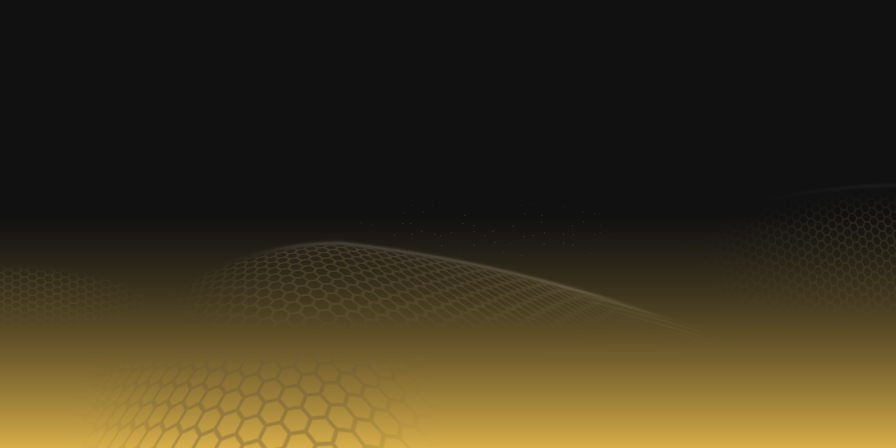
This background is drawn by a Shadertoy shader. Its source:

```glsl
// Black-to-gold gradient with faint hexagonal mesh waves, a ridge glow and drifting specks.

float hash(vec2 p) {
    return fract(sin(dot(p, vec2(127.1, 311.7))) * 43758.5453);
}

// Distance to the nearest edge of a flat-topped hexagon tiling
float hexEdge(vec2 p) {
    vec2 period = vec2(1.732, 1.0);
    vec2 a = mod(p, period) - 0.5 * period;
    vec2 b = mod(p + 0.5 * period, period) - 0.5 * period;
    vec2 q = abs(dot(a, a) < dot(b, b) ? a : b);
    return 0.5 - max(q.y, dot(q, vec2(0.866, 0.5)));
}

float hexLines(vec2 p) {
    float edge = hexEdge(p);
    float blur = 0.5 * length(fwidth(p));
    return (1.0 - smoothstep(0.03, 0.09 + blur, edge)) / (1.0 + blur);
}

// Mesh receding upwards to its crest, where the rows crowd together
float waveMesh(float x, float depth) {
    float d = max(depth, 0.0);
    float row = log(1.0 + 13.0 * d) / 0.12;
    float column = (x - 0.56) / (0.025 + 0.085 * d);
    return hexLines(vec2(column, row)) * smoothstep(0.0, 0.012, depth);
}

float window(float lo, float hi, float soft, float v) {
    return smoothstep(lo, lo + soft, v) * (1.0 - smoothstep(hi - soft, hi, v));
}

void mainImage(out vec4 fragColor, in vec2 fragCoord) {
    vec2 p = fragCoord / iResolution.y;
    p.x *= 2.0 * iResolution.y / iResolution.x;
    vec3 black = vec3(0.067);
    vec3 gold = vec3(0.84, 0.68, 0.285);
    vec3 meshTint = vec3(0.40, 0.34, 0.22);

    // Gradient rising from the lower edge
    float t = clamp((0.52 - p.y) / 0.52, 0.0, 1.0);
    vec3 color = mix(black, gold, mix(t, t * t, 0.5));

    // Central wave: rounded on the left, long slope on the right
    float dx = p.x - 0.76;
    float crest = 0.458 - (dx < 0.0 ? 0.7 * dx * dx : 0.11 * dx + 0.17 * dx * dx);
    crest = max(crest, 0.25);
    float depth = crest - p.y;
    float upper = window(0.32, 1.52, 0.35, p.x) * smoothstep(0.25, 0.31, p.y);
    float lower = window(0.14, 1.0, 0.32, p.x) * (1.0 - smoothstep(0.17, 0.25, p.y));
    float mesh = waveMesh(p.x, depth);
    color = mix(color, meshTint, mesh * (0.42 * upper + 0.40 * lower));

    // Glow along the crest
    float line = exp(-pow(depth / 0.0045, 2.0));
    float haze = smoothstep(-0.004, 0.004, depth) * exp(-max(depth, 0.0) / 0.025);
    float along = window(0.48, 1.54, 0.30, p.x);
    color += vec3(0.11, 0.105, 0.095) * line * along;
    color += vec3(0.055, 0.05, 0.04) * haze * along;

    // Fine streaks where the slope folds away
    float streaks = 0.5 + 0.5 * sin(650.0 * depth + 45.0 * p.x);
    color += 0.025 * streaks * window(1.15, 1.65, 0.2, p.x) * window(-0.012, 0.03, 0.015, depth);

    // Tall wave at the right edge
    float rightDepth = 0.586 - 0.4 * (2.0 - p.x) * (2.0 - p.x) - p.y;
    vec2 rightCell = vec2((p.x + 0.15 * p.y) / 0.018, rightDepth / (0.019 + 0.012 * rightDepth));
    float rightMask = smoothstep(1.5, 1.95, p.x) * smoothstep(0.0, 0.09, rightDepth)
                    * smoothstep(0.24, 0.36, p.y);
    color = mix(color, meshTint * 0.85, 0.34 * rightMask * hexLines(rightCell));
    color += 0.04 * exp(-pow(rightDepth / 0.004, 2.0)) * smoothstep(1.65, 2.0, p.x);

    // Low wave at the left edge
    float leftDepth = 0.415 - 0.45 * p.x * p.x - p.y;
    vec2 leftCell = vec2(p.x / 0.021, leftDepth / 0.016);
    float leftMask = (1.0 - smoothstep(0.08, 0.42, p.x)) * smoothstep(0.0, 0.03, leftDepth)
                   * smoothstep(0.25, 0.32, p.y);
    color = mix(color, meshTint, 0.3 * leftMask * hexLines(leftCell));

    // Sparse specks above the crest
    vec2 cell = floor(p * 45.0);
    vec2 center = 0.25 + 0.5 * vec2(hash(cell + 3.1), hash(cell + 8.7));
    float speck = 1.0 - smoothstep(0.03, 0.11, length(fract(p * 45.0) - center));
    speck *= step(0.6, hash(cell)) * window(0.72, 1.45, 0.2, p.x) * window(0.40, 0.57, 0.06, p.y);
    color += 0.09 * speck * smoothstep(0.0, 0.02, -depth);

    fragColor = vec4(color, 1.0);
}
```
